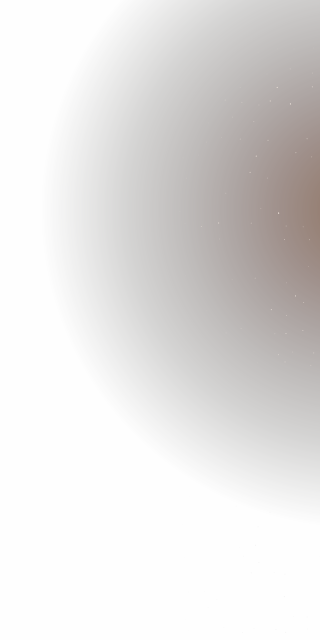
Write a Shadertoy shader that draws this background.

```glsl
// A soft warm-grey radial glow leaving the right edge of a white field, with fine dust specks.

// Canvas units: width 1, height 2, origin at the lower left.
const vec2  CANVAS = vec2(1.0, 2.0);
const vec2  GLOW_CENTER = vec2(1.122, 1.344);
const float GLOW_RADIUS = 0.997;
const float RING_COUNT = 42.0;
const float RING_STRENGTH = 0.35;

const float SPECK_CELL = 0.055;
const float SPECK_RADIUS = 0.0022;
const float SPECK_CHANCE = 0.5;
const vec3  SPECK_COLOR = vec3(0.92, 0.88, 0.85);
const vec3  FAINT_SPECK_COLOR = vec3(0.955);

// Glow colours from the core outward, and their normalized radii.
const int STOP_COUNT = 7;
const float STOP_RADIUS[STOP_COUNT] = float[](0.12, 0.25, 0.386, 0.55, 0.73, 0.91, 1.0);
const vec3 STOP_COLOR[STOP_COUNT] = vec3[](
    vec3(0.590, 0.505, 0.460),
    vec3(0.625, 0.565, 0.545),
    vec3(0.675, 0.642, 0.633),
    vec3(0.748, 0.736, 0.731),
    vec3(0.832, 0.830, 0.827),
    vec3(0.942, 0.942, 0.941),
    vec3(0.996));

// Integer hash giving three values in 0..1.
vec3 hash3(ivec2 cell) {
    uvec3 v = uvec3(uint(cell.x + 512), uint(cell.y + 512), 73u);
    v = v * 1664525u + 1013904223u;
    v.x += v.y * v.z; v.y += v.z * v.x; v.z += v.x * v.y;
    v ^= v >> 16u;
    v.x += v.y * v.z; v.y += v.z * v.x; v.z += v.x * v.y;
    return vec3(v >> 8u) / 16777216.0;
}

vec3 glowColor(float t) {
    vec3 color = STOP_COLOR[0];
    for (int i = 1; i < STOP_COUNT; i++) {
        float blend = clamp((t - STOP_RADIUS[i - 1]) / (STOP_RADIUS[i] - STOP_RADIUS[i - 1]), 0.0, 1.0);
        color = mix(color, STOP_COLOR[i], blend);
    }
    return color;
}

// Gentle terraces that suggest concentric rings.
float terrace(float t) {
    float ring = t * RING_COUNT;
    float stepped = floor(ring) + smoothstep(0.25, 0.75, fract(ring));
    return mix(t, stepped / RING_COUNT, RING_STRENGTH);
}

// One randomly placed speck in a grid cell; specks stay inside their cell.
float speckCoverage(vec2 p, float pixel) {
    vec2 grid = p / SPECK_CELL;
    ivec2 cell = ivec2(floor(grid));
    vec3 rnd = hash3(cell);
    vec3 look = hash3(cell + ivec2(97, 211));
    vec2 offset = (fract(grid) - mix(vec2(0.15), vec2(0.85), rnd.xy)) * SPECK_CELL;
    float radius = SPECK_RADIUS * mix(0.5, 1.0, look.x);
    float dotMask = 1.0 - smoothstep(radius - 0.5 * pixel, radius + 0.5 * pixel, length(offset));
    return dotMask * step(rnd.z, SPECK_CHANCE) * mix(0.2, 0.9, look.y * look.y);
}

void mainImage(out vec4 fragColor, in vec2 fragCoord) {
    vec2 p = fragCoord / iResolution.xy * CANVAS;
    float pixel = CANVAS.y / iResolution.y;

    // Radial glow
    float t = length(p - GLOW_CENTER) / GLOW_RADIUS;
    vec3 color = glowColor(terrace(t));

    // Bright dust near the core, almost invisible dust at the lower right
    float speck = speckCoverage(p, pixel);
    float coreDust = 1.0 - smoothstep(0.42, 0.62, t);
    float lowDust = smoothstep(0.5, 0.8, p.x) * (1.0 - smoothstep(0.35, 0.5, p.y));
    color = mix(color, SPECK_COLOR, speck * coreDust);
    color = mix(color, FAINT_SPECK_COLOR, speck * lowDust);

    fragColor = vec4(color, 1.0);
}
```
